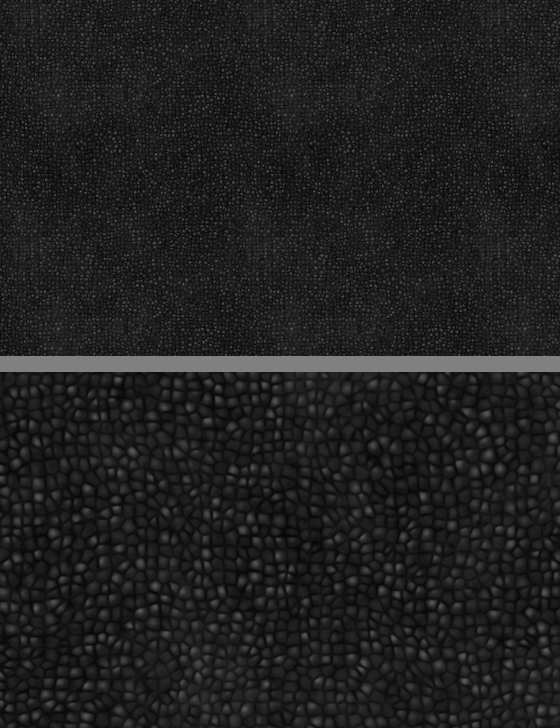
Top: the whole. Bottom: its middle third, enlarged.
Give the GLSL for this texture, as a WebGL 1 fragment shader.

```glsl
precision highp float;
// Worn black leather: a square tile of jittered, lit pebbles (cellular noise)
// repeats across the canvas. Soft patches, rubbed areas with upright streaks
// and fine fibre noise vary the grain; every layer wraps at the tile edge.

uniform vec2 u_resolution;

const float TILES_ACROSS = 2.4;            // tile repeats over the canvas width
const float PEBBLES = 58.0;                // pebbles along one tile side
const float JITTER = 0.72;                 // irregularity of pebble positions
const float WARP = 0.022;                  // bending of the pebble rows
const float GLINT_FALLOFF = 9.0;           // higher gives smaller highlights
const vec2 LIGHT_SHIFT = vec2(-0.10, -0.13);
const vec3 LEATHER_TINT = vec3(1.0);

const float BASE_TONE = 0.066;
const float DOME_TONE = 0.045;
const float GLINT_TONE = 0.185;
const float PATCH_TONE = 0.045;
const float WEAR_TONE = 0.030;
const float STREAK_TONE = 0.085;
const float FIBRE_TONE = 0.055;

vec3 hash3(vec2 p) {
  vec3 q = fract(p.xyx * vec3(0.1031, 0.1030, 0.0973));
  q += dot(q, q.yxz + 33.33);
  return fract((q.xxy + q.yzz) * q.zyx);
}

// Wraps a lattice cell into the tile, safe against rounding.
vec2 wrapCell(vec2 cell, vec2 period) {
  return floor(mod(cell + 0.5, period));
}

// Value noise that repeats once per tile.
float tileNoise(vec2 tile, vec2 period, float seed) {
  vec2 p = tile * period;
  vec2 c = floor(p);
  vec2 f = p - c;
  f = f * f * (3.0 - 2.0 * f);
  float a = hash3(wrapCell(c, period) + seed).x;
  float b = hash3(wrapCell(c + vec2(1.0, 0.0), period) + seed).x;
  float d = hash3(wrapCell(c + vec2(0.0, 1.0), period) + seed).x;
  float e = hash3(wrapCell(c + vec2(1.0, 1.0), period) + seed).x;
  return mix(mix(a, b, f.x), mix(d, e, f.x), f.y);
}

// Soft spot that wraps around the tile edges.
float spot(vec2 tile, vec2 center, vec2 size) {
  vec2 d = (fract(tile - center + 0.5) - 0.5) / size;
  return exp(-dot(d, d));
}

// Returns dome height above the creases (x) and highlight strength (y).
vec2 pebbles(vec2 tile) {
  vec2 p = tile * PEBBLES;
  vec2 cell = floor(p);
  vec2 f = p - cell;
  float nearest = 9.0;
  float second = 9.0;
  float glint = 0.0;
  for (int j = -1; j <= 1; j++) {
    for (int i = -1; i <= 1; i++) {
      vec2 n = vec2(float(i), float(j));
      vec3 h = hash3(wrapCell(cell + n, vec2(PEBBLES)));
      vec2 d = n + 0.5 + JITTER * (h.xy - 0.5) - f;
      float dist = length(d);
      second = min(second, max(nearest, dist));
      if (dist < nearest) {
        nearest = dist;
        vec2 lit = d + LIGHT_SHIFT;
        glint = exp(-GLINT_FALLOFF * dot(lit, lit)) * (0.15 + 1.1 * h.z * h.z);
      }
    }
  }
  float dome = smoothstep(0.0, 0.4, second - nearest);
  return vec2(dome, glint * dome);
}

void main() {
  // Tile coordinates, measured down from the upper left corner.
  vec2 tile = vec2(gl_FragCoord.x, u_resolution.y - gl_FragCoord.y)
            * TILES_ACROSS / u_resolution.x;

  // Broad light and dark patches.
  float cloud = 0.6 * tileNoise(tile, vec2(5.0), 11.0)
              + 0.4 * tileNoise(tile, vec2(13.0), 37.0) - 0.5;
  cloud -= 0.35 * spot(tile, vec2(0.75, 0.78), vec2(0.20, 0.16));
  cloud -= 0.25 * spot(tile, vec2(0.20, 0.82), vec2(0.14, 0.12));

  // Rubbed areas, where the pebbles flatten.
  float wear = spot(tile, vec2(0.06, 0.07), vec2(0.13, 0.15))
             + 0.6 * spot(tile, vec2(0.30, 0.47), vec2(0.11, 0.24))
             + 0.9 * spot(tile, vec2(0.56, 0.41), vec2(0.12, 0.10));
  wear = clamp(wear + 0.6 * cloud, 0.0, 1.0);

  // Pebbles along gently bent rows.
  vec2 bend = vec2(tileNoise(tile, vec2(7.0), 53.0),
                   tileNoise(tile, vec2(7.0), 71.0)) - 0.5;
  vec2 grain = pebbles(tile + WARP * bend);

  // Upright streaks and fine fibre.
  float streak = 0.5 * tileNoise(tile, vec2(74.0, 12.0), 97.0)
               + 0.5 * tileNoise(tile, vec2(96.0, 38.0), 131.0) - 0.5;
  float fibre = tileNoise(tile, vec2(128.0, 112.0), 173.0) - 0.5;

  float tone = BASE_TONE + DOME_TONE * grain.x
             + GLINT_TONE * grain.y * mix(1.0, 0.6, wear)
             + PATCH_TONE * cloud + WEAR_TONE * wear
             + STREAK_TONE * streak * (0.2 + wear) + FIBRE_TONE * fibre;
  gl_FragColor = vec4(LEATHER_TINT * max(tone, 0.03), 1.0);
}
```
